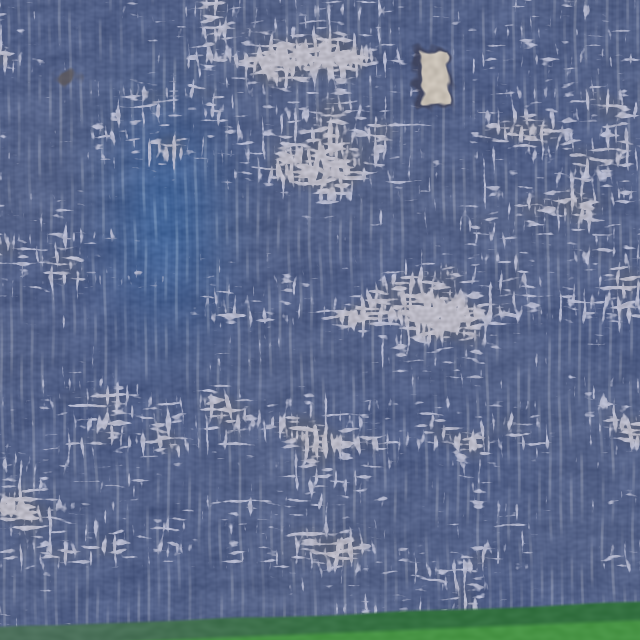
Give the GLSL for this texture, as a Shadertoy shader.

```glsl
// Worn blue woven tarpaulin with pale abraded threads and a green hem

float hash(vec2 p) {
    p = fract(p * vec2(0.1731, 0.2197));
    p += dot(p, p.yx + 23.19);
    return fract((p.x + p.y) * p.x * 7.31);
}

vec2 gradientAt(vec2 cell) {
    float angle = 6.2832 * hash(cell);
    return vec2(cos(angle), sin(angle));
}

float gradientNoise(vec2 p) {
    vec2 i = floor(p), f = fract(p);
    vec2 u = f * f * f * (f * (f * 6.0 - 15.0) + 10.0);
    vec2 e = vec2(0, 1);
    float low = mix(dot(gradientAt(i), f),
                    dot(gradientAt(i + e.yx), f - e.yx), u.x);
    float high = mix(dot(gradientAt(i + e), f - e),
                     dot(gradientAt(i + 1.0), f - 1.0), u.x);
    return mix(low, high, u.y);
}

// Soft elliptical bump
float bump(vec2 p, vec2 center, vec2 radius) {
    vec2 d = (p - center) / radius;
    return exp(-dot(d, d));
}

// Soft horizontal fold
float fold(float y, float center, float width) {
    float d = (y - center) / width;
    return exp(-d * d);
}

float boxDistance(vec2 p, vec2 halfSize) {
    vec2 d = abs(p) - halfSize;
    return length(max(d, 0.0)) + min(max(d.x, d.y), 0.0);
}

// Where the coating tends to rub off
float wearTendency(vec2 p) {
    float broad = gradientNoise(p * vec2(5.0, 7.0) + 31.0)
                + 0.8 * gradientNoise(p * vec2(13.0, 17.0) + 57.0);
    float wear = 0.5 * broad;
    wear += 0.27 * bump(p, vec2(0.49, 0.91), vec2(0.11, 0.10));
    wear += 0.30 * bump(p, vec2(0.51, 0.74), vec2(0.09, 0.055));
    wear += 0.28 * bump(p, vec2(0.08, 0.61), vec2(0.07, 0.06));
    wear += 0.27 * bump(p, vec2(0.67, 0.52), vec2(0.09, 0.04));
    wear += 0.20 * bump(p, vec2(0.86, 0.76), vec2(0.17, 0.06));
    wear += 0.22 * bump(p, vec2(0.97, 0.55), vec2(0.07, 0.05));
    wear += 0.10 * fold(p.y, 0.31, 0.05) + 0.12 * fold(p.y, 0.13, 0.02);
    wear -= 0.20 * bump(p, vec2(0.25, 0.64), vec2(0.11, 0.13));
    wear -= 0.14 * fold(p.y, 0.42, 0.05) + 0.14 * fold(p.y, 0.05, 0.04);
    return wear;
}

void mainImage(out vec4 fragColor, in vec2 fragCoord) {
    vec2 p = fragCoord / iResolution.xy;
    vec2 q = p + 0.004 * vec2(gradientNoise(p * 9.0), gradientNoise(p * 7.0 + 40.0));
    q.x += 0.012 * p.y;

    // Coated cloth with gentle mottling and diagonal wrinkles
    float mottle = gradientNoise(p * vec2(3.0, 5.0) + 12.0);
    vec3 color = vec3(0.325, 0.382, 0.535) + 0.035 * mottle * vec3(1.0, 0.8, 0.3);
    color += vec3(-0.07, 0.01, 0.06) * bump(p, vec2(0.26, 0.66), vec2(0.09, 0.16));
    color += 0.055 * gradientNoise(vec2(p.x * 18.0 - p.y * 12.0, p.y * 27.0));
    color += 0.045 * gradientNoise(p * vec2(90.0, 160.0));
    color += 0.03 * gradientNoise(vec2(p.x * 6.0, p.y * 65.0));

    // Raised vertical threads, broken along their length
    float thread = abs(fract(q.x * 62.0) - 0.5);
    float threadFade = smoothstep(-0.3, 0.35,
        gradientNoise(vec2(floor(q.x * 62.0) * 3.7 + 0.5, p.y * 16.0)));
    color += vec3(0.13, 0.115, 0.08) * (1.0 - smoothstep(0.04, 0.22, thread)) * threadFade;
    color -= 0.018 * smoothstep(0.3, 0.5, thread);

    // Crossed pale fibres, strongest in patches and along the folds
    float tendency = wearTendency(p);
    float crease = fold(p.y, 0.905 + 0.006 * mottle, 0.012)
                 + fold(p.y, 0.506 + 0.012 * (p.x - 0.5), 0.014)
                 + 0.5 * fold(p.y, 0.215 + 0.02 * (p.x - 0.5), 0.012);
    float warp = gradientNoise(q * vec2(130.0, 31.0) + 9.0);
    float weft = gradientNoise(q * vec2(34.0, 135.0) + 71.0);
    float fibre = max(warp, weft) + 0.12 * gradientNoise(q * 170.0);
    float worn = fibre + tendency + 0.25 * crease;
    float dirt = smoothstep(0.12, 0.42, tendency + 0.12 * crease);
    color = mix(color, vec3(0.36, 0.38, 0.45), 0.6 * dirt);
    vec3 pale = vec3(0.70, 0.715, 0.80) + vec3(0.03, 0.01, -0.03) * dirt;
    pale += 0.10 * gradientNoise(q * vec2(110.0, 140.0) + 5.0);
    color = mix(color, pale, smoothstep(0.34, 0.58, worn));

    // Small frayed hole near the upper fold
    float fray = 0.012 * gradientNoise(p * 65.0);
    float hole = length((p - vec2(0.105, 0.88)) * vec2(0.8, 1.1)) + fray;
    color = mix(color, vec3(0.36, 0.34, 0.35), 0.8 * (1.0 - smoothstep(0.008, 0.018, hole)));

    // Cream torn patch with a dark rim
    vec2 local = p - vec2(0.68, 0.878);
    local.x += 0.06 * local.y;
    float tear = boxDistance(local, vec2(0.021, 0.04)) + 0.6 * fray;
    float rim = boxDistance(local + vec2(0.004, 0.0), vec2(0.025, 0.041)) + fray;
    color = mix(color, vec3(0.23, 0.24, 0.33), 0.75 * (1.0 - smoothstep(0.0, 0.009, rim)));
    vec3 cream = vec3(0.78, 0.75, 0.71) + 0.08 * gradientNoise(p * 80.0);
    color = mix(color, cream, 1.0 - smoothstep(-0.002, 0.003, tear));

    // Sloping green hem, shaded above and bright below
    float hemTop = 0.019 + 0.039 * p.x + 0.003 * gradientNoise(vec2(p.x * 9.0, 3.5));
    float brightTop = -0.012 + 0.042 * p.x;
    vec3 shade = mix(vec3(0.30, 0.44, 0.36), vec3(0.20, 0.44, 0.25), smoothstep(0.0, 0.7, p.x));
    vec3 hem = mix(vec3(0.28, 0.58, 0.27), shade, smoothstep(-0.004, 0.006, p.y - brightTop));
    hem += 0.04 * gradientNoise(p * vec2(45.0, 90.0));
    color = mix(hem, color, smoothstep(-0.003, 0.004, p.y - hemTop));

    fragColor = vec4(clamp(color, 0.0, 1.0), 1.0);
}
```
